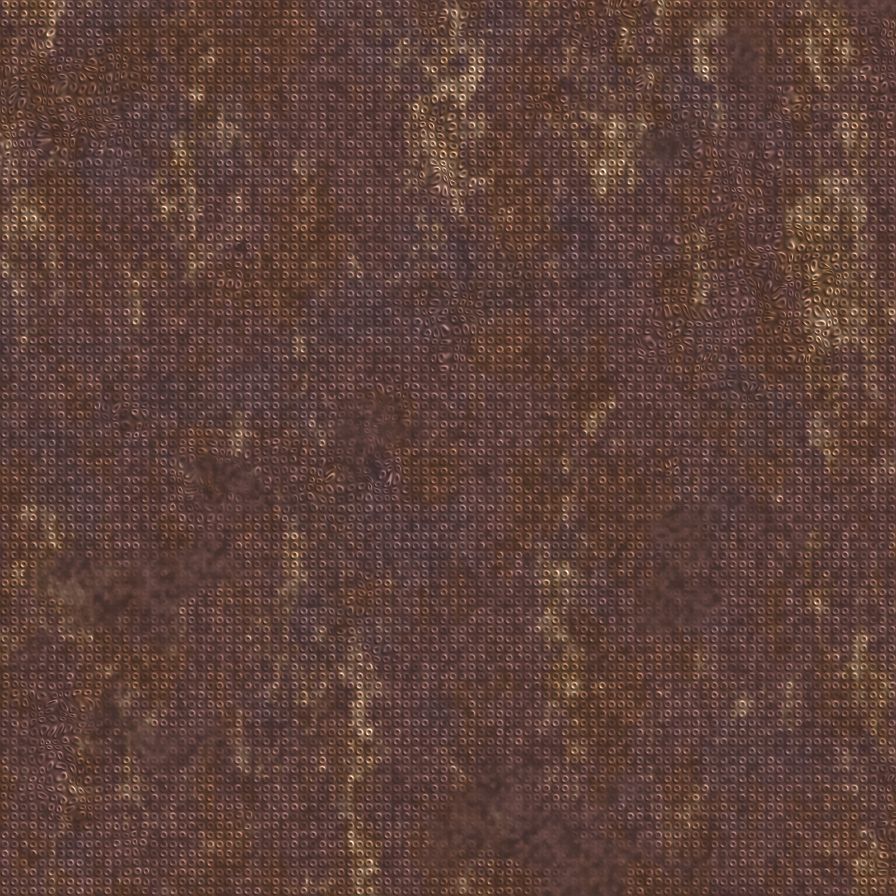
This texture is drawn by a Shadertoy shader. Its source:

```glsl
// Weathered rusty metal embossed with a fine square grid of tiny rings.
// Smoothed cellular noise lays ochre streaks, slate blotches and worn spots;
// the slope of each ring gives the lit and shaded rims.

vec3 hash3(vec2 p) {
    vec3 q = fract(p.xyx * vec3(0.1031, 0.1030, 0.0973));
    q += dot(q, q.yxz + 33.33);
    return fract((q.xxy + q.yzz) * q.zyx);
}

// Cellular noise: values of jittered points blended by distance.
float cellNoise(vec2 p) {
    vec2 id = floor(p), f = p - id;
    float sum = 0.0, total = 0.0;
    for (int y = -1; y <= 1; y++)
    for (int x = -1; x <= 1; x++) {
        vec2 o = vec2(x, y);
        vec3 h = hash3(id + o + 50.0);
        vec2 d = o + 0.2 + 0.6 * h.xy - f;
        float w = max(1.0 - dot(d, d) / 1.44, 0.0);
        w *= w * w;
        sum += w * h.z;
        total += w;
    }
    return sum / total;
}

float layeredNoise(vec2 p) {
    float sum = 0.0, amp = 0.5;
    for (int i = 0; i < 4; i++) {
        sum += amp * cellNoise(p);
        p = mat2(1.9, 0.3, -0.3, 1.9) * p + 17.3;
        amp *= 0.65;
    }
    return sum / 1.174;
}

// Light on a raised ring in each grid cell, lit diagonally.
float ringRelief(vec2 p) {
    vec2 q = fract(p) - 0.5;
    float r = length(q) + 0.001;
    float g = (r - 0.28) / 0.14;
    float rim = exp(-g * g);
    return 2.0 * g * rim * dot(q / r, vec2(0.66, 0.75)) + 0.3 * (rim - 0.45);
}

void mainImage(out vec4 fragColor, in vec2 fragCoord) {
    vec2 uv = fragCoord / iResolution.y;

    // Broad weathering masks
    float streaks = layeredNoise(uv * vec2(17.0, 7.0) + 3.0);
    float flecks = layeredNoise(uv * vec2(62.0, 46.0) + 40.0);
    float ochre = smoothstep(0.53, 0.72, streaks * 0.68 + flecks * 0.32);
    float slate = smoothstep(0.52, 0.7, layeredNoise(uv * vec2(9.0, 10.0) + 71.0));
    float rust = smoothstep(0.42, 0.66, layeredNoise(uv * vec2(24.0, 14.0) + 112.0));
    float worn = smoothstep(0.61, 0.72, layeredNoise(uv * vec2(5.0, 6.5) + 155.0));
    float buckled = smoothstep(0.57, 0.7, layeredNoise(uv * 5.0 + 203.0));

    // Ring grid, bent where the sheet is buckled, averaged over the pixel
    vec2 bend = vec2(cellNoise(uv * 60.0), cellNoise(uv * 60.0 + 31.0)) - 0.5;
    float relief = 0.0;
    for (int i = 0; i < 9; i++) {
        vec2 offset = (vec2(i % 3, i / 3) - 1.0) / (3.0 * iResolution.y);
        relief += ringRelief((uv + offset) * 96.0 + bend * buckled * 1.3) / 9.0;
    }
    float grain = cellNoise(uv * 190.0 + 9.0) - 0.5;
    relief *= (1.0 - 0.85 * worn) * (0.8 + 0.35 * ochre + 1.1 * grain);

    // Pigments, with pale mineral flecks inside the ochre
    vec3 color = mix(vec3(0.36, 0.245, 0.23), vec3(0.365, 0.24, 0.185), rust);
    color = mix(color, vec3(0.325, 0.25, 0.265), slate * 0.5);
    vec3 mineral = mix(vec3(0.46, 0.33, 0.21), vec3(0.56, 0.45, 0.35), smoothstep(0.5, 0.7, flecks));
    color = mix(color, mineral, ochre * 0.75);
    color = mix(color, vec3(0.325, 0.23, 0.215), worn * 0.6);
    color *= 1.0 + 0.4 * grain + 0.3 * (flecks - 0.5);

    // Warm shading with cool glints on the brightest rims
    color *= 1.0 + 0.54 * relief;
    float glint = max(relief, 0.0);
    color += vec3(0.12, 0.14, 0.16) * glint * glint;
    fragColor = vec4(clamp(color, 0.0, 1.0), 1.0);
}
```
